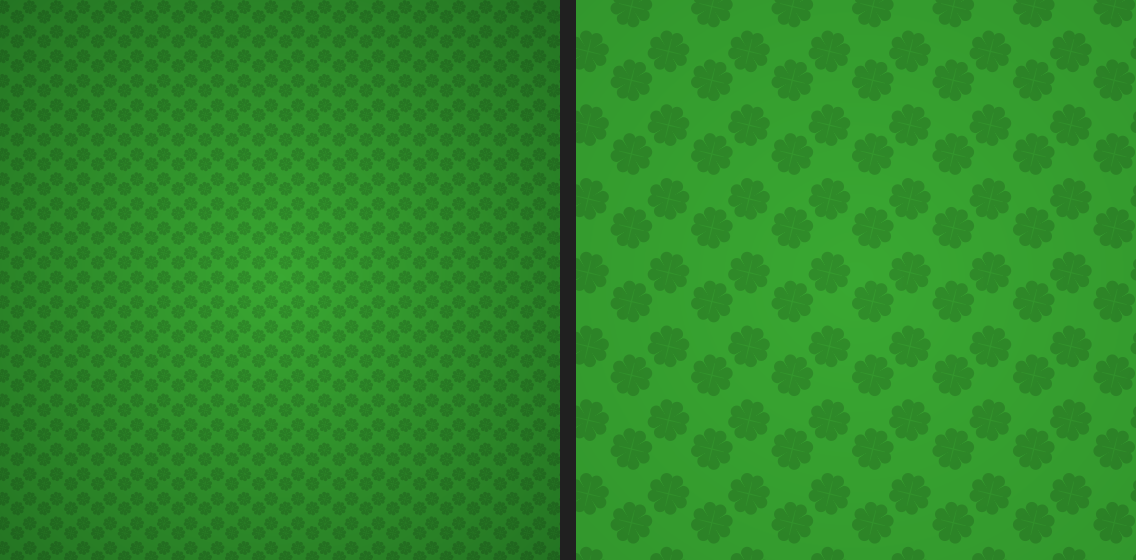
Left: the whole. Right: its middle third, enlarged.
Reproduce this pattern procedurally as a Shadertoy shader.

```glsl
// Green clover wallpaper: two interleaved grids of four-leaf clovers, each leaf
// a heart of two mirrored tapered capsules with a pale vein, tinted darker
// over a radial gradient that fades from a bright centre to deep corners.

const vec2  CELL         = vec2(0.0479, 0.0439);  // about 20.9 by 22.8 repeats
const vec2  GRID_ORIGIN  = vec2(0.3663, 0.6189);
const vec2  PAIR_OFFSET  = vec2(0.0221, 0.0172);  // second clover of each pair
const float CLOVER_SIZE  = 0.0127;
const float CLOVER_TILT  = -0.24;
const vec3  CENTRE_GREEN = vec3(0.225, 0.660, 0.195);
const vec3  CORNER_GREEN = vec3(0.140, 0.455, 0.135);
const float CLOVER_SHADE = 0.845;
const float VEIN_OPACITY = 0.5;

mat2 rotation(float angle) {
    float c = cos(angle), s = sin(angle);
    return mat2(c, s, -s, c);
}

// Position relative to the nearest grid point
vec2 repeatCell(vec2 p, vec2 cell) {
    return p - cell * floor(p / cell + 0.5);
}

// Fold the plane so all four leaves lie along +x, mirrored about their axis
vec2 foldLeaves(vec2 p) {
    p = abs(p);
    return p.x > p.y ? p : p.yx;
}

// Distance to a capsule from the origin whose radius grows towards its tip
float taperedCapsule(vec2 p, vec2 tip, float startRadius, float tipRadius) {
    float t = clamp(dot(p, tip) / dot(tip, tip), 0.0, 1.0);
    return length(p - tip * t) - mix(startRadius, tipRadius, t);
}

float coverage(float dist, float pixel) {
    return clamp(0.5 - dist / pixel, 0.0, 1.0);
}

// Opacity of one clover at p: heart leaves, thinned along the veins
float cloverMask(vec2 p, float size, float tilt, float pixel) {
    vec2 q = foldLeaves(rotation(tilt) * p / size);
    float edge = pixel / size;
    float leaf = taperedCapsule(q, vec2(0.65, 0.25), 0.04, 0.285);
    float vein = taperedCapsule(q, vec2(0.58, 0.0), 0.03, 0.012);
    return coverage(leaf, edge) * (1.0 - VEIN_OPACITY * coverage(vein, edge));
}

vec3 backdrop(vec2 fromCentre) {
    float fade = clamp(length(fromCentre) / 0.7071, 0.0, 1.0);
    return mix(CENTRE_GREEN, CORNER_GREEN, fade);
}

void mainImage(out vec4 fragColor, in vec2 fragCoord) {
    float pixel = 1.0 / iResolution.y;
    vec2 uv = fragCoord * pixel;
    vec3 colour = backdrop(uv - 0.5 * iResolution.xy * pixel);

    // Both clovers of the pair, repeated over the canvas
    float clovers = 0.0;
    for (int i = 0; i < 2; i++) {
        vec2 p = repeatCell(uv - GRID_ORIGIN - float(i) * PAIR_OFFSET, CELL);
        clovers = max(clovers, cloverMask(p, CLOVER_SIZE, -CLOVER_TILT, pixel));
    }

    colour *= mix(1.0, CLOVER_SHADE, clovers);
    fragColor = vec4(colour, 1.0);
}
```
